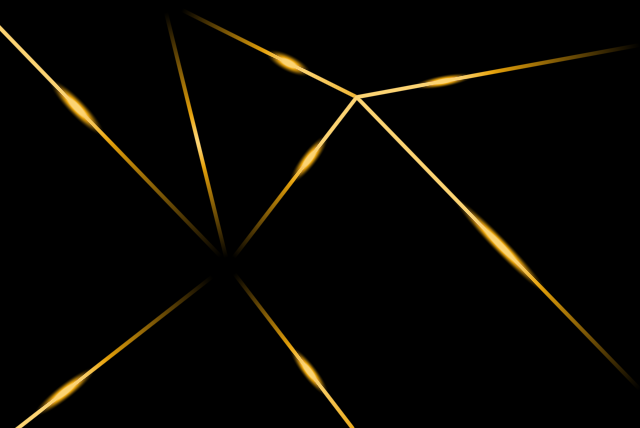
Give the GLSL for this background, as a WebGL 2 fragment shader.

```glsl
#version 300 es
precision highp float;
// Thin golden light strands with soft spindle flares on a black background.

uniform vec2 u_resolution;
out vec4 fragColor;

const vec3 GOLD = vec3(0.91, 0.64, 0.04);
const vec3 PALE_GOLD = vec3(0.99, 0.83, 0.45);
const float HALF_WIDTH = 0.0046;

// Black to gold to pale gold as level goes from 0 to 1.
vec3 goldRamp(float level) {
    vec3 base = GOLD * clamp(level / 0.8, 0.0, 1.0);
    return mix(base, PALE_GOLD, smoothstep(0.75, 1.0, level));
}

// Level rises from 0 to 1 at the peak, then moves to endLevel.
float strandLevel(float t, float peak, float endLevel) {
    float fall = clamp((t - peak) / (1.0 - peak), 0.0, 1.0);
    return t < peak ? t / peak : mix(1.0, endLevel, fall);
}

// Soft ellipse aligned with the strand; size holds its half length and half width.
float flareLevel(vec2 offset, vec2 size) {
    float r = length(offset / max(size, vec2(1e-4)));
    return 1.0 - smoothstep(0.2, 1.0, r);
}

// A strand from its dark end a to b, with a flare at the fraction flareAt.
vec3 strand(vec2 p, vec2 a, vec2 b, float peak, float endLevel,
            float flareAt, vec2 flareSize) {
    float span = distance(a, b);
    vec2 dir = (b - a) / span;
    vec2 rel = p - a;
    float along = dot(rel, dir);
    float across = dot(rel, vec2(-dir.y, dir.x));
    float t = clamp(along / span, 0.0, 1.0);

    // Solid core with smoothed edges and round ends
    float dist = length(rel - dir * span * t);
    float soft = 0.75 / u_resolution.y;
    float cover = 1.0 - smoothstep(HALF_WIDTH - soft, HALF_WIDTH + soft, dist);
    vec3 core = goldRamp(strandLevel(t, peak, endLevel)) * cover;

    // Halo around the core
    vec2 offset = vec2(along - flareAt * span, across);
    return max(core, goldRamp(flareLevel(offset, flareSize)));
}

void main() {
    vec2 p = gl_FragCoord.xy / u_resolution * vec2(1.5, 1.0);
    vec2 hub = vec2(0.836, 0.773);
    vec3 color = vec3(0.0);

    // Strands meeting at the upper hub
    color = max(color, strand(p, vec2(0.426, 0.977), hub, 0.60, 0.86, 0.61, vec2(0.060, 0.021)));
    color = max(color, strand(p, vec2(1.500, 0.895), hub, 0.66, 1.0, 0.694, vec2(0.074, 0.015)));
    color = max(color, strand(p, vec2(0.547, 0.398), hub, 0.60, 1.0, 0.615, vec2(0.073, 0.019)));
    color = max(color, strand(p, vec2(1.500, 0.090), hub, 0.45, 1.0, 0.494, vec2(0.165, 0.019)));

    // Strands fading into the dark lower centre
    color = max(color, strand(p, vec2(0.518, 0.400), vec2(-0.010, 0.945), 0.63, 1.0, 0.64, vec2(0.093, 0.021)));
    color = max(color, strand(p, vec2(0.389, 0.971), vec2(0.530, 0.398), 0.53, 0.0, 0.5, vec2(0.0)));
    color = max(color, strand(p, vec2(0.498, 0.354), vec2(0.030, -0.010), 0.68, 1.0, 0.74, vec2(0.094, 0.019)));
    color = max(color, strand(p, vec2(0.549, 0.361), vec2(0.826, 0.0), 0.60, 0.82, 0.634, vec2(0.074, 0.018)));

    fragColor = vec4(color, 1.0);
}
```
